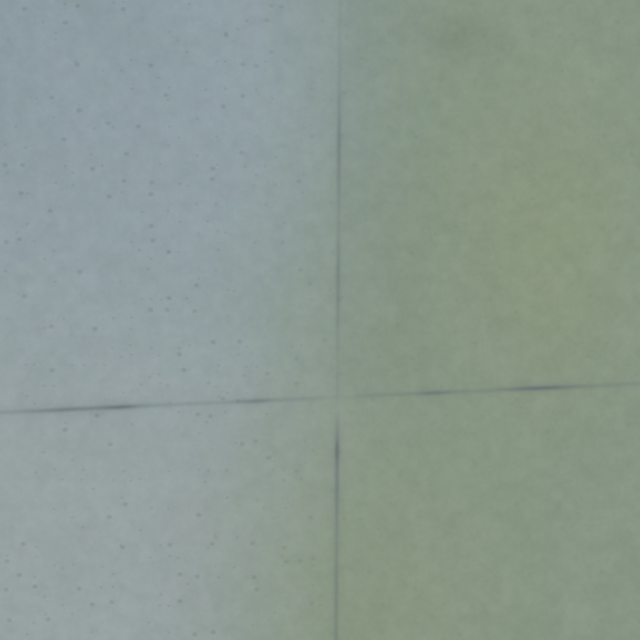
This texture is drawn by a WebGL 2 fragment shader. Its source:

```glsl
#version 300 es
precision highp float;
// Mottled wall panels, blue-grey fading to sage green, crossed by two worn seams.

uniform vec2 u_resolution;
out vec4 fragColor;

const vec3 BLUE_GREY = vec3(0.568, 0.627, 0.650);
const vec3 PALE_GREY = vec3(0.588, 0.632, 0.632);
const vec3 SAGE      = vec3(0.526, 0.584, 0.520);
const vec3 MOSS      = vec3(0.538, 0.590, 0.498);
const vec3 SEAM_INK  = vec3(0.385, 0.425, 0.440);

float hash(vec2 p) {
    vec3 q = fract(vec3(p.xyx) * 0.1031);
    q += dot(q, q.yzx + 33.33);
    return fract((q.x + q.y) * q.z);
}

float valueNoise(vec2 p) {
    vec2 cell = floor(p), f = fract(p);
    f = f * f * (3.0 - 2.0 * f);
    float low = mix(hash(cell), hash(cell + vec2(1, 0)), f.x);
    float high = mix(hash(cell + vec2(0, 1)), hash(cell + vec2(1, 1)), f.x);
    return mix(low, high, f.y);
}

// Layered noise centred on zero
float mottle(vec2 p) {
    float sum = 0.0, weight = 0.5;
    for (int i = 0; i < 4; i++) {
        sum += weight * (valueNoise(p) - 0.5);
        p = mat2(1.6, 1.2, -1.2, 1.6) * p + 17.3;
        weight *= 0.7;
    }
    return sum;
}

float bump(float x, float center, float width) {
    float d = (x - center) / width;
    return exp(-d * d);
}

float glow(vec2 p, vec2 center, vec2 size) {
    vec2 d = (p - center) / size;
    return exp(-dot(d, d));
}

// Scattered soft dark pits, one candidate per cell
float pits(vec2 p, float cells, float chance) {
    vec2 cell = floor(p * cells), f = fract(p * cells);
    vec2 center = 0.3 + 0.4 * vec2(hash(cell + 5.1), hash(cell + 41.7));
    float present = step(1.0 - chance, hash(cell + 83.0));
    return present * (1.0 - smoothstep(0.06, 0.28, length((f - center) * vec2(1.0, 1.2))));
}

// Broad colour wash from left to right
vec3 wallColor(vec2 p) {
    vec3 cool = mix(PALE_GREY, BLUE_GREY, smoothstep(0.15, 0.85, p.y));
    cool -= 0.018 * glow(p, vec2(0.0, 1.0), vec2(0.35, 0.3));
    vec3 warm = mix(SAGE, MOSS, glow(p, vec2(0.86, 0.62), vec2(0.16, 0.25)));
    warm = mix(warm, MOSS, 0.6 * glow(p, vec2(0.6, 0.05), vec2(0.25, 0.25)));
    float border = 0.39 + 0.17 * p.y + 0.05 * mottle(p * 5.0);
    float shift = smoothstep(border - 0.21, border + 0.19, p.x);
    return mix(cool, warm, shift);
}

// Strength of the upright seam along its height
float uprightWear(float y) {
    float wear = 0.16 + 0.38 * bump(y, 0.77, 0.08) + 0.34 * bump(y, 0.56, 0.07);
    wear += 0.42 * bump(y, 0.25, 0.09) + 0.45 * bump(y, 0.297, 0.018);
    wear += 0.28 * (1.0 - smoothstep(0.08, 0.2, y));
    return wear * (1.0 - 0.85 * bump(y, 0.365, 0.02));
}

// Strength of the level seam along its width
float levelWear(float x) {
    float wear = 0.28 + 0.40 * bump(x, 0.11, 0.06) + 0.55 * bump(x, 0.19, 0.028);
    wear += 0.35 * bump(x, 0.40, 0.025) + 0.45 * bump(x, 0.68, 0.025);
    wear += 0.65 * bump(x, 0.845, 0.05);
    return wear * (1.0 - 0.7 * bump(x, 0.53, 0.04));
}

// Thin dark core with a faint wide halo
float seam(float distanceToLine, float wear) {
    return wear * (0.68 * bump(distanceToLine, 0.0, 0.0036)
                 + 0.16 * bump(distanceToLine, 0.0, 0.010));
}

void main() {
    vec2 p = gl_FragCoord.xy / u_resolution;
    vec3 color = wallColor(p);

    // Shaded panel edge and smudge at the upper right
    float seamX = 0.525 + 0.006 * p.y;
    float upperPanel = smoothstep(0.36, 0.42, p.y);
    color -= 0.012 * upperPanel * smoothstep(-0.004, 0.012, p.x - seamX)
           * (1.0 - smoothstep(0.0, 0.2, p.x - seamX));
    color -= 0.025 * glow(p, vec2(0.71, 0.945), vec2(0.06, 0.035));

    // Grain, cloudy patches and pits
    color += 0.035 * mottle(p * 62.0) + 0.016 * mottle(p * 9.0);
    color += vec3(0.010, -0.002, 0.008) * mottle(p * 30.0 + 60.0);
    float pitArea = 1.0 - smoothstep(0.3, 0.6, p.x) * 0.7;
    color -= 0.045 * pitArea * (pits(p, 44.0, 0.10) + 0.6 * pits(p + 0.37, 67.0, 0.12));

    // Worn seams
    float seamY = 0.3555 + 0.045 * p.x + 0.001 * mottle(vec2(p.x * 20.0, 3.0));
    float dark = seam(p.x - seamX, uprightWear(p.y)) + seam(p.y - seamY, levelWear(p.x));
    color = mix(color, SEAM_INK, clamp(dark, 0.0, 1.0));

    fragColor = vec4(color, 1.0);
}
```
